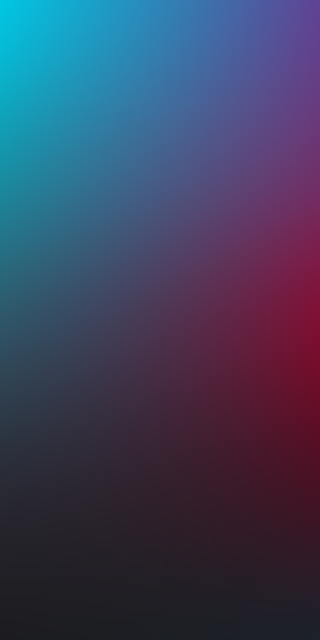
Reproduce this background procedurally as a Shadertoy shader.

```glsl
// A soft mesh gradient: cyan at the upper left, violet at the upper right,
// crimson on the right side, sinking into charcoal at the bottom.
// Three vertical colour splines are blended across by a quadratic.

// Smooth spline through five evenly spaced colours, t = 0 at the first
vec3 colourSpline(vec3 stops[5], float t) {
    float position = clamp(t, 0.0, 1.0) * 4.0;
    int i = min(int(position), 3);
    float f = position - float(i);
    vec3 before = stops[max(i - 1, 0)];
    vec3 start = stops[i];
    vec3 end = stops[i + 1];
    vec3 after = stops[min(i + 2, 4)];
    vec3 linear = end - before;
    vec3 square = 2.0 * before - 5.0 * start + 4.0 * end - after;
    vec3 cube = 3.0 * (start - end) + after - before;
    return start + 0.5 * f * (linear + f * (square + f * cube));
}

void mainImage(out vec4 fragColor, in vec2 fragCoord) {
    vec2 uv = fragCoord / iResolution.xy;
    float depth = 1.0 - uv.y;

    // Cyan fading through slate
    vec3 left = colourSpline(vec3[5](
        vec3(0.00, 0.78, 0.89), vec3(0.08, 0.58, 0.66),
        vec3(0.18, 0.34, 0.41), vec3(0.16, 0.17, 0.21),
        vec3(0.11, 0.11, 0.125)), depth);

    // Blue fading through muted plum
    vec3 middle = colourSpline(vec3[5](
        vec3(0.18, 0.52, 0.72), vec3(0.27, 0.38, 0.55),
        vec3(0.30, 0.21, 0.32), vec3(0.20, 0.13, 0.18),
        vec3(0.11, 0.12, 0.14)), depth);

    // Violet swelling into crimson
    vec3 right = colourSpline(vec3[5](
        vec3(0.38, 0.26, 0.58), vec3(0.43, 0.20, 0.43),
        vec3(0.50, 0.06, 0.20), vec3(0.29, 0.065, 0.14),
        vec3(0.11, 0.13, 0.165)), depth);

    // Quadratic through the three columns
    float x = uv.x;
    vec3 colour = left * (1.0 - x) * (1.0 - 2.0 * x)
                + middle * 4.0 * x * (1.0 - x)
                + right * x * (2.0 * x - 1.0);
    fragColor = vec4(clamp(colour, 0.0, 1.0), 1.0);
}
```
